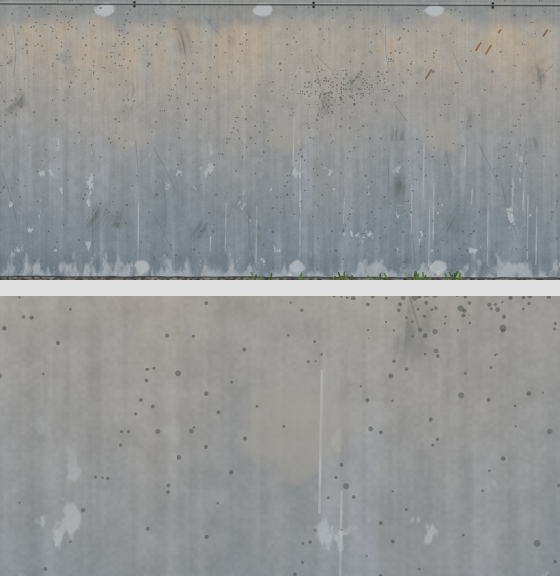
Top, the full canvas; bottom, a detail of the centre.
Write a Shadertoy shader that draws this texture.

```glsl
float hash(vec2 p) {
    return fract(sin(dot(p, vec2(127.1, 311.7))) * 43758.5453);
}

float noise(vec2 p) {
    vec2 i = floor(p), f = fract(p);
    f = f * f * (3.0 - 2.0 * f);
    return mix(mix(hash(i), hash(i + vec2(1, 0)), f.x),
               mix(hash(i + vec2(0, 1)), hash(i + vec2(1, 1)), f.x), f.y);
}

float fbm(vec2 p) {
    float sum = 0.0, amp = 0.5;
    for (int i = 0; i < 5; i++) {
        sum += amp * noise(p);
        p = p * 2.03 + 17.3;
        amp *= 0.5;
    }
    return sum / 0.97;
}

float segment(vec2 p, vec2 a, vec2 b) {
    vec2 d = b - a;
    return length(p - a - d * clamp(dot(p - a, d) / dot(d, d), 0.0, 1.0));
}

float line(float dist, float width, float px) {
    return 1.0 - smoothstep(width - px * 0.5, width + px, dist);
}

// Irregular oval patch
float blot(vec2 p, vec2 center, vec2 radius, float soft) {
    float ragged = (fbm(p * 45.0) - 0.5) * 0.7;
    return 1.0 - smoothstep(1.0 - soft, 1.0 + soft, length((p - center) / radius) + ragged);
}

// Brushed smear made of parallel hairs
float scuff(vec2 p, vec2 center, float angle, vec2 size) {
    vec2 d = p - center;
    float c = cos(angle), s = sin(angle);
    d = vec2(c * d.x + s * d.y, c * d.y - s * d.x);
    d.x += d.y * d.y * 1.5;
    float hairs = smoothstep(0.35, 0.8, noise(vec2(d.x * 170.0, d.y * 14.0) + center * 50.0));
    float patches = smoothstep(0.3, 0.65, fbm(p * 24.0 + center));
    return exp(-dot(d / size, d / size) * 2.0) * (0.35 + 0.65 * hairs) * patches;
}

float specks(vec2 p, float cells, float density, float px) {
    vec2 id = floor(p * cells), f = fract(p * cells);
    vec2 center = 0.3 + 0.4 * vec2(hash(id + 3.1), hash(id + 8.7));
    float radius = 0.12 + 0.2 * hash(id + 5.3);
    return step(hash(id), density) * line(length(f - center), radius, px * cells);
}

vec3 sheetColor(vec2 p) {
    vec3 slate = vec3(0.485, 0.53, 0.56), grey = vec3(0.59, 0.59, 0.588);
    vec3 warm = vec3(0.65, 0.632, 0.595), tan_ = vec3(0.71, 0.64, 0.55), haze = vec3(0.59, 0.62, 0.66);
    float streak = noise(vec2(p.x * 55.0, p.y * 2.5));
    float fine = noise(vec2(p.x * 190.0, p.y * 7.0));
    float cloud = fbm(p * vec2(5.0, 3.0));
    float h = p.y + (cloud - 0.5) * 0.25 + (streak - 0.5) * 0.08;

    vec3 col = mix(slate, grey, smoothstep(0.1, 0.56, h));
    col = mix(col, warm, smoothstep(0.48, 0.86, h));
    float rusty = smoothstep(0.62, 0.88, p.y) * smoothstep(0.48, 0.7, fbm(p * vec2(9.0, 4.0) + 4.0));
    col = mix(col, tan_, rusty * 0.6);
    float veil = smoothstep(0.5, 0.9, streak) * smoothstep(0.75, 0.25, p.y);
    col = mix(col, haze, veil * 0.4);
    float band = smoothstep(0.88, 0.96, p.y + (fbm(p * vec2(12.0, 6.0)) - 0.5) * 0.1);
    col = mix(col, vec3(0.52, 0.54, 0.55), band * 0.75);
    col -= 0.035 * smoothstep(0.12, 0.06, p.y);
    col += (streak - 0.5) * 0.02 + (fine - 0.5) * 0.025;
    return col + (fbm(p * 40.0) - 0.5) * 0.06 + (noise(p * 230.0) - 0.5) * 0.025;
}

void mainImage(out vec4 fragColor, in vec2 fragCoord) {
    vec2 p = fragCoord / iResolution.y;
    float px = 1.0 / iResolution.y;
    vec3 col = sheetColor(p);
    vec3 dark = vec3(0.31, 0.33, 0.32), pale = vec3(0.73, 0.75, 0.76), rust = vec3(0.45, 0.31, 0.2);

    // Rows of filled spots: top, middle, bottom
    for (int i = 0; i < 4; i++) {
        float k = float(i), x = 0.4 + 0.56 * k;
        float shift = (hash(vec2(k, 2.0)) - 0.5) * 0.08;
        col = mix(col, pale, 0.8 * blot(p, vec2(x + shift, 0.965), vec2(0.034, 0.022), 0.2));
        col = mix(col, vec3(0.63, 0.62, 0.59), 0.55 * blot(p, vec2(x + 0.06, 0.51), vec2(0.06, 0.055), 0.35));
        col = mix(col, pale, 0.75 * blot(p, vec2(x + 0.08 - shift, 0.047), vec2(0.026, 0.022), 0.25));
    }

    // Scuffs, thin scratches and pale drips
    for (int i = 0; i < 22; i++) {
        float k = float(i);
        vec2 r = vec2(hash(vec2(k, 1.3)), hash(vec2(k, 7.9)));
        vec2 q = vec2(hash(vec2(k, 4.1)), hash(vec2(k, 9.6)));
        vec2 center = vec2(2.0 * fract(k * 0.618 + 0.1 * r.x), 0.15 + 0.75 * r.y);
        col = mix(col, dark, 0.5 * scuff(p, center, 0.3 - 1.1 * q.x, vec2(0.025, 0.05) * (0.7 + q.y)));

        vec2 a = vec2(2.0 * q.y, 0.2 + 0.75 * q.x);
        vec2 b = a + vec2((r.x - 0.5) * 0.12, -0.05 - 0.17 * r.y);
        vec2 bent = p + vec2(0.012 * sin(p.y * 14.0 + k), 0.0);
        col = mix(col, dark, 0.22 * line(segment(bent, a, b), 0.001, px));

        vec2 top = vec2(2.0 * r.x, 0.05 + 0.55 * q.y * q.x);
        float drip = line(segment(p, top, top + vec2(0.003, 0.04 + 0.2 * r.y)), 0.0012, px);
        col = mix(col, pale, drip * (0.2 + 0.5 * noise(p * vec2(20.0, 35.0))));
    }

    // Rust nicks near the top
    for (int i = 0; i < 5; i++) {
        float k = float(i);
        vec2 a = vec2(1.5 + 0.45 * hash(vec2(k, 21.0)), 0.7 + 0.25 * hash(vec2(k, 22.0)));
        vec2 b = a + vec2(0.025, 0.04) * (hash(vec2(k, 23.0)) - 0.2);
        col = mix(col, rust, 0.7 * line(segment(p, a, b), 0.002, px));
    }

    // Pitting, with one dense cluster, and white chips
    float cluster = exp(-dot((p - vec2(1.22, 0.68)) / vec2(0.13, 0.06), (p - vec2(1.22, 0.68)) / vec2(0.13, 0.06)));
    float pitting = 0.05 * smoothstep(0.3, 0.9, p.y) * smoothstep(0.4, 0.7, fbm(p * 5.0 + 9.0));
    col = mix(col, dark, 0.6 * specks(p, 130.0, 0.004 + pitting + 0.32 * cluster, px));
    col = mix(col, dark, 0.5 * specks(p + 3.7, 75.0, 0.002 + 0.12 * cluster, px));
    float chips = smoothstep(0.72, 0.8, fbm(p * vec2(28.0, 18.0) + 31.0)) * smoothstep(0.6, 0.3, p.y);
    col = mix(col, pale, 0.7 * chips);

    // Whitened lower fringe
    float fringe = fbm(p * vec2(45.0, 20.0)) - p.y * 5.0;
    col = mix(col, pale, 0.6 * smoothstep(0.18, 0.5, fringe));

    // Upper seam with paired bolts
    float seamY = 0.986 - 0.003 * p.x;
    col = mix(col, dark * 0.75, 0.85 * line(abs(p.y - seamY), 0.0016, px));
    col = mix(col, pale, 0.35 * line(abs(p.y - seamY - 0.005), 0.0015, px));
    vec2 bolt = vec2(mod(p.x - 0.16, 0.64) - 0.32, abs(p.y - seamY) - 0.007);
    col = mix(col, dark * 0.5, line(length(bolt), 0.0035, px));

    // Ground strip and grass
    float edge = 0.011 - 0.003 * p.x + 0.003 * noise(vec2(p.x * 30.0, 2.0));
    vec3 gravel = mix(vec3(0.22, 0.22, 0.18), vec3(0.55, 0.53, 0.49), noise(p * 110.0));
    col = mix(col, gravel, 1.0 - smoothstep(edge - px, edge + px, p.y));
    col = mix(col, dark * 0.6, 0.7 * line(abs(p.y - edge), 0.0015, px));
    for (int i = 0; i < 44; i++) {
        float k = float(i), r = hash(vec2(k, 41.0)), lean = hash(vec2(k, 42.0)) - 0.5;
        float tuft = floor(r * 6.0);
        vec2 root = vec2(0.9 + 0.14 * tuft + 0.07 * hash(vec2(k, 43.0)), -0.005);
        vec2 tip = root + vec2(lean * 0.03, 0.012 + 0.022 * hash(vec2(k, tuft)));
        vec3 green = mix(vec3(0.18, 0.27, 0.1), vec3(0.4, 0.52, 0.24), hash(vec2(k, 45.0)));
        col = mix(col, green, 0.9 * line(segment(p, root, tip), 0.002, px));
    }

    fragColor = vec4(clamp(col, 0.0, 1.0), 1.0);
}
```
